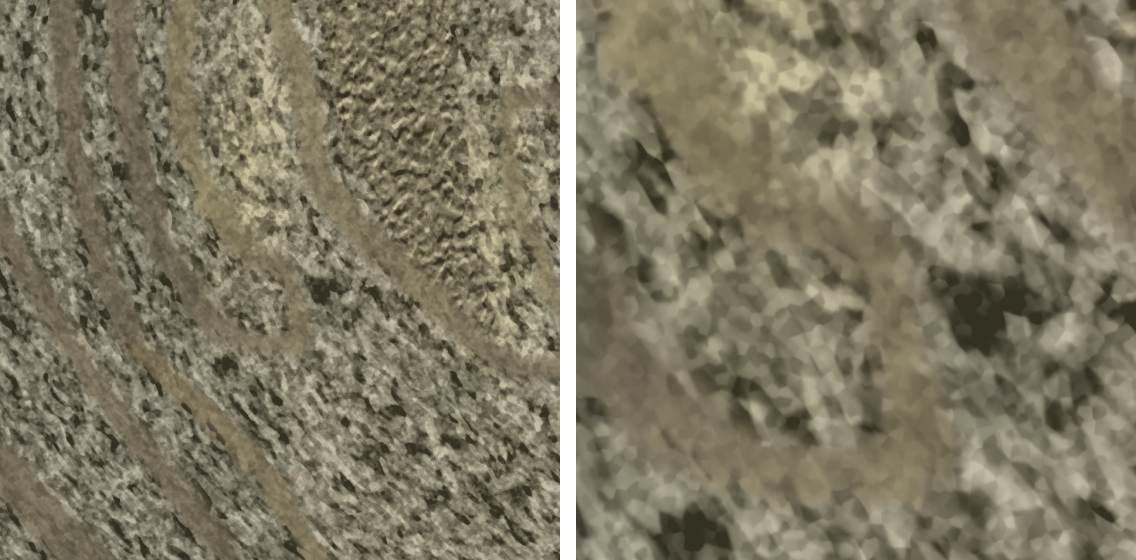
Left: the whole. Right: its middle third, enlarged.
A three.js fragment shader for this texture:

```glsl
// Aerial view of dry scrubland crossed by curving dirt tracks, with a shrub thicket.
varying vec2 vUv;

const vec3 SHADOW = vec3(0.205, 0.195, 0.135);
const vec3 PALE = vec3(0.77, 0.745, 0.65);
const vec3 BROWN_TRACK = vec3(0.425, 0.395, 0.325);
const vec3 OLIVE_TRACK = vec3(0.525, 0.485, 0.365);
const vec3 GREY_TINT = vec3(0.96, 0.975, 0.99);
const vec3 CREAM_TINT = vec3(1.03, 1.03, 0.95);
const vec3 SHRUB_TINT = vec3(1.0, 0.99, 0.93);
const float COARSE = 46.0;        // grain cells across the canvas
const float FINE = 96.0;
const float GRIT = 165.0;
const float SHRUB_SCALE = 74.0;
const vec3 GROUND_CONTRAST = vec3(0.44, 0.58, 0.34);  // coarse, fine, grit
const float SHRUB_CONTRAST = 0.72;
const float FLOW_BEND = 0.38;     // how far the grain leans toward the bottom
const float TRACK_SOFTNESS = 0.011;
const int CURVE_STEPS = 10;

vec3 hash3(vec2 cell) {
  vec3 h = fract(cell.xyx * vec3(0.1031, 0.1030, 0.0973));
  h += dot(h, h.yxz + 33.33);
  return fract((h.xxy + h.yzz) * h.zyx);
}

// Cellular noise: random cell tones blended by distance to jittered centres.
float cellTone(vec2 p) {
  vec2 base = floor(p);
  vec2 sum = vec2(0.0);
  for (int y = -1; y <= 1; y++) {
    for (int x = -1; x <= 1; x++) {
      vec2 cell = base + vec2(float(x), float(y));
      vec3 h = hash3(cell + 71.0);
      vec2 d = cell + h.xy - p;
      float weight = exp(-7.0 * dot(d, d));
      sum += vec2(h.z, 1.0) * weight;
    }
  }
  return sum.x / max(sum.y, 0.00001);
}

float segmentDistance(vec2 p, vec2 a, vec2 b) {
  vec2 ab = b - a;
  return length(p - a - ab * clamp(dot(p - a, ab) / dot(ab, ab), 0.0, 1.0));
}

// Adds a quadratic curve to a track layer holding (coverage, oliveness).
void addTrack(inout vec2 track, vec2 p, vec2 a, vec2 b, vec2 c, float halfWidth, float olive) {
  float dist = 1.0;
  vec2 last = a;
  for (int i = 1; i <= CURVE_STEPS; i++) {
    float t = float(i) / float(CURVE_STEPS);
    vec2 next = mix(mix(a, b, t), mix(b, c, t), t);
    dist = min(dist, segmentDistance(p, last, next));
    last = next;
  }
  float cover = 1.0 - smoothstep(halfWidth - TRACK_SOFTNESS, halfWidth + TRACK_SOFTNESS, dist);
  track = vec2(max(track.x, cover), mix(track.y, olive, cover));
}

vec2 trackLayer(vec2 p) {
  vec2 t = vec2(0.0, 0.5);
  addTrack(t, p, vec2(0.115, 1.02), vec2(0.112, 0.62), vec2(0.25, 0.37), 0.022, 0.1);
  addTrack(t, p, vec2(0.25, 0.37), vec2(0.53, 0.14), vec2(0.57, -0.03), 0.022, 0.85);
  addTrack(t, p, vec2(0.22, 1.02), vec2(0.20, 0.63), vec2(0.39, 0.415), 0.025, 0.0);
  addTrack(t, p, vec2(0.39, 0.415), vec2(0.44, 0.37), vec2(0.53, 0.388), 0.014, 0.6);
  addTrack(t, p, vec2(0.335, 1.02), vec2(0.28, 0.72), vec2(0.45, 0.54), 0.023, 1.0);
  addTrack(t, p, vec2(0.45, 0.54), vec2(0.54, 0.54), vec2(0.53, 0.388), 0.018, 0.75);
  addTrack(t, p, vec2(0.48, 1.02), vec2(0.555, 0.86), vec2(0.56, 0.71), 0.023, 0.85);
  addTrack(t, p, vec2(0.56, 0.71), vec2(0.60, 0.61), vec2(0.83, 0.415), 0.025, 0.75);
  addTrack(t, p, vec2(0.83, 0.415), vec2(0.92, 0.30), vec2(1.02, 0.36), 0.020, 0.5);
  addTrack(t, p, vec2(1.02, 0.825), vec2(0.94, 0.84), vec2(0.91, 0.80), 0.015, 0.4);
  addTrack(t, p, vec2(0.91, 0.83), vec2(0.87, 0.70), vec2(1.02, 0.42), 0.017, 0.8);
  addTrack(t, p, vec2(-0.02, 0.64), vec2(0.12, 0.36), vec2(0.43, -0.02), 0.021, 0.2);
  addTrack(t, p, vec2(-0.02, 0.18), vec2(0.06, 0.11), vec2(0.17, -0.02), 0.042, 0.1);
  return t;
}

float spot(vec2 p, vec2 centre, vec2 radius) {
  vec2 d = (p - centre) / radius;
  return exp(-dot(d, d));
}

void main() {
  vec2 p = vUv;
  float depth = 1.0 - p.y;
  vec2 warp = 0.004 * sin(p.yx * vec2(47.0, 53.0) + 2.0 * sin(p * 31.0));
  vec2 flow = vec2(p.x - FLOW_BEND * depth * depth, p.y) + warp;

  // Ground: streaks follow the tracks on the left, rounder clumps lie elsewhere
  float streaky = 1.0 - smoothstep(0.0, 0.22, p.x - 0.29 - 0.15 * depth);
  float streak = cellTone(flow * COARSE * vec2(1.6, 0.6));
  float clump = cellTone(flow * COARSE + 19.0);
  float coarse = mix(clump, streak, streaky);
  float fine = cellTone(flow * FINE * vec2(1.05, 0.75) + 43.0);
  float grit = cellTone(p * GRIT + 7.0);
  float broad = cellTone(p * 9.0 + 5.0);
  float tone = 0.555 + dot(GROUND_CONTRAST, vec3(coarse, fine, grit) - 0.5) + 0.10 * (broad - 0.5);
  tone -= 0.16 * (1.0 - smoothstep(0.15, 0.40, 0.5 * (coarse + fine)));

  // Broad zones of pale soil and dark scrub
  float cream = max(spot(p, vec2(0.44, 0.70), vec2(0.09, 0.28)),
                    spot(p, vec2(0.89, 0.62), vec2(0.09, 0.30)));
  float scrub = spot(p, vec2(0.58, 0.45), vec2(0.06, 0.08))
              + spot(p, vec2(0.81, 0.30), vec2(0.06, 0.05))
              + spot(p, vec2(0.85, 0.95), vec2(0.04, 0.03));
  tone += 0.09 * cream - 0.14 * scrub - 0.07 * streaky;
  vec3 tint = mix(vec3(1.0), GREY_TINT, max(streaky, min(scrub, 1.0)));
  vec3 color = mix(SHADOW, PALE, clamp(tone, 0.0, 1.0)) * mix(tint, CREAM_TINT, cream);

  // Thicket: short slanted leafy clumps lit from one side
  vec2 slant = vec2(p.x * 0.64 + p.y * 0.77, p.y * 0.64 - p.x * 0.77);
  vec2 leaf = (slant + warp * 0.5) * SHRUB_SCALE * vec2(0.85, 1.1);
  float relief = cellTone(leaf) - cellTone(leaf + vec2(0.35, 0.5));
  float shrubTone = 0.44 + SHRUB_CONTRAST * relief + 0.32 * (fine + grit - 1.0);
  vec3 shrub = mix(SHADOW, PALE, clamp(shrubTone, 0.0, 1.0)) * SHRUB_TINT;
  float inset = min(p.x - 0.575 - 0.7 * depth * depth, 0.81 + 0.2 * depth * depth - p.x);
  inset = min(inset, p.y - 0.41) + 0.035 * (coarse - 0.5);
  color = mix(color, shrub, smoothstep(-0.012, 0.012, inset));

  // Worn tracks with faint grain and uneven edges
  vec2 track = trackLayer(p + warp * 0.5 + 0.016 * (vec2(coarse, fine) - 0.5));
  vec3 dirt = mix(BROWN_TRACK, OLIVE_TRACK, track.y);
  dirt *= 1.0 + 0.14 * (fine + grit - 1.0) + 0.12 * (broad - 0.5);
  color = mix(color, dirt, 0.84 * track.x);

  gl_FragColor = vec4(color, 1.0);
}
```
